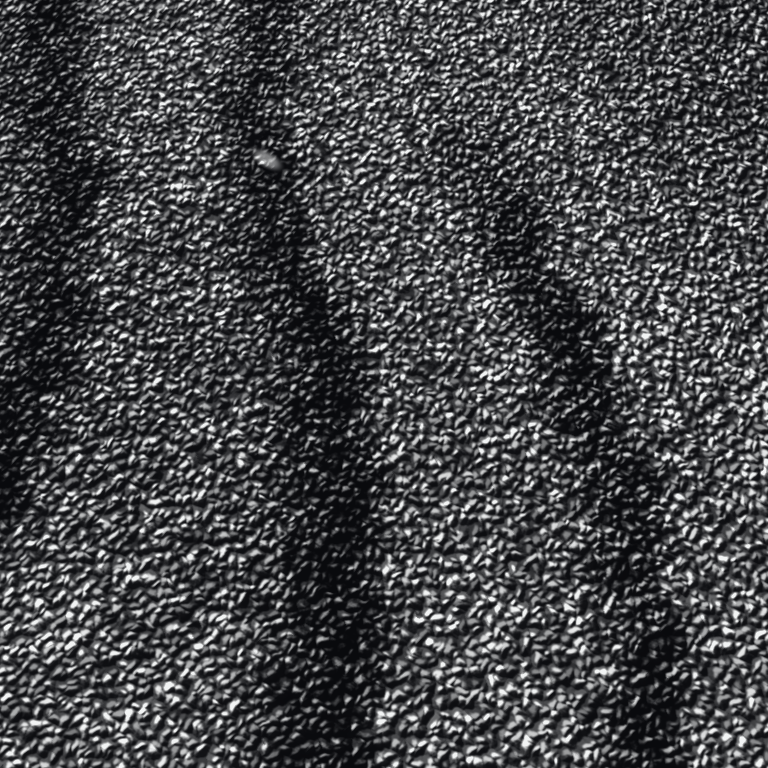
This texture is drawn by a three.js fragment shader. Its source:

```glsl
varying vec2 vUv;

vec3 hash3(vec2 cell) {
  vec3 k = vec3(dot(cell, vec2(127.1, 311.7)),
                dot(cell, vec2(269.5, 183.3)),
                dot(cell, vec2(419.2, 371.9)));
  return fract(sin(k) * 43758.5);
}

// Perspective: stones shrink steadily towards the top
vec2 groundPlane(vec2 uv) {
  float stoneSize = 0.0135 - 0.005 * uv.y;
  return vec2((uv.x - 0.5) / stoneSize, -log(1.0 - 0.37 * uv.y) / 0.005);
}

// Heap of flat-topped chips: x = height of the topmost stone, y = its tone
vec2 gravel(vec2 p) {
  p += 0.13 * sin(p.yx * 2.3 + 1.7 * sin(p * 1.1)) + 0.05 * sin(p.yx * 6.1 + p * 2.0);
  vec2 base = floor(p);
  vec2 top = vec2(-9.0, 0.0);
  for (int j = -1; j <= 1; j++) {
    for (int i = -1; i <= 1; i++) {
      vec2 cell = base + vec2(float(i), float(j));
      vec3 rnd = hash3(cell);
      vec2 q = p - cell - 0.5 - (rnd.xy - 0.5) * 0.95;
      float angle = rnd.z * 6.283;
      float c = cos(angle), s = sin(angle);
      q = vec2(c * q.x + s * q.y, c * q.y - s * q.x) * vec2(0.88, 1.25);
      float tilt = dot(q, vec2(0.5, -0.4)) * (rnd.x - 0.3);
      q = abs(q);
      float octagon = max(max(q.x, q.y), (q.x + q.y) * 0.74);
      float height = 0.6 * fract(rnd.x * 7.3 + rnd.z) + tilt - 1.9 * max(octagon - 0.1, 0.0);
      if (height > top.x) top = vec2(height, fract(rnd.y * 5.7 + rnd.z * 3.1));
    }
  }
  return top;
}

// Furrow shadow: slow fade on the left, firmer edge on the right
float furrow(float offset, float width) {
  return smoothstep(-width, 0.0, offset) * (1.0 - smoothstep(0.0, 0.065, offset));
}

float furrowShade(vec2 uv) {
  float y = uv.y;
  float x = uv.x + 0.010 * sin(y * 31.0) + 0.008 * sin(y * 67.0 + uv.x * 20.0);
  float left = furrow(x - 0.09 + 0.6 * (y - 0.75) * (y - 0.75), 0.12);
  float middle = furrow(x - 0.46 + 0.12 * smoothstep(0.4, 0.85, y), 0.21 - 0.15 * y);
  float right = furrow(x - 0.86 + 0.38 * y * y, 0.10) * (1.0 - smoothstep(0.65, 0.95, y));
  float patches = sin(uv.x * 17.0 + sin(y * 13.0)) * sin(y * 15.0 + 2.0 * sin(uv.x * 9.0));
  float corner = 0.3 * smoothstep(1.5, 1.95, uv.x + y);
  vec2 hollow = (uv - vec2(0.25, 0.42)) * vec2(3.5, 4.0);
  return max(max(0.9 * left, middle * (1.0 - 0.25 * y)), max(0.9 * right, corner))
         + 0.09 * patches + 0.22 * exp(-dot(hollow, hollow));
}

float sunlight(vec2 uv) {
  vec2 p = groundPlane(uv);
  vec2 stone = gravel(p);
  float towardsSun = gravel(p + vec2(-0.13, 0.20)).x;
  float grain = sin(p.x * 9.0 + 2.0 * sin(p.y * 7.0)) * sin(p.y * 11.0 + sin(p.x * 6.0));
  float clumps = sin(p.x * 0.9 + 2.0 * sin(p.y * 0.7)) * sin(p.y * 1.1 + 2.0 * sin(p.x * 0.6));
  float shade = furrowShade(uv) + 0.12 * clumps;
  // Bright stones still catch some sun inside the furrows
  float slope = stone.x - towardsSun + 0.08 * grain - shade * (0.56 - 0.36 * stone.y);
  float gap = mix(0.35, 1.0, smoothstep(-0.5, 0.05, stone.x));
  float tone = (0.46 + 0.76 * stone.y) * (1.0 - 0.35 * shade);
  float skylight = 0.09 * clamp(1.0 - shade, 0.0, 1.0);
  return tone * gap * mix(skylight, 1.0, smoothstep(-0.42, 0.3, slope));
}

void main() {
  // Six samples soften the stone edges
  float light = 0.0;
  for (int k = 0; k < 6; k++) {
    float turn = 0.3 + 1.0472 * float(k);
    float reach = 0.0007 + 0.0006 * mod(float(k), 2.0);
    light += sunlight(vUv + reach * vec2(cos(turn), sin(turn))) / 6.0;
  }

  // One pale rock lying in the middle furrow
  vec2 fromRock = vUv - vec2(0.348, 0.792);
  float rock = length(vec2(fromRock.x, 1.7 * fromRock.y + 0.7 * fromRock.x));
  light += 0.5 * (1.0 - smoothstep(0.008, 0.024, rock));

  vec3 shadowColor = vec3(0.035, 0.038, 0.050);
  vec3 sunlitColor = vec3(0.95, 0.955, 0.955);
  gl_FragColor = vec4(mix(shadowColor, sunlitColor, clamp(light, 0.0, 1.0)), 1.0);
}
```
